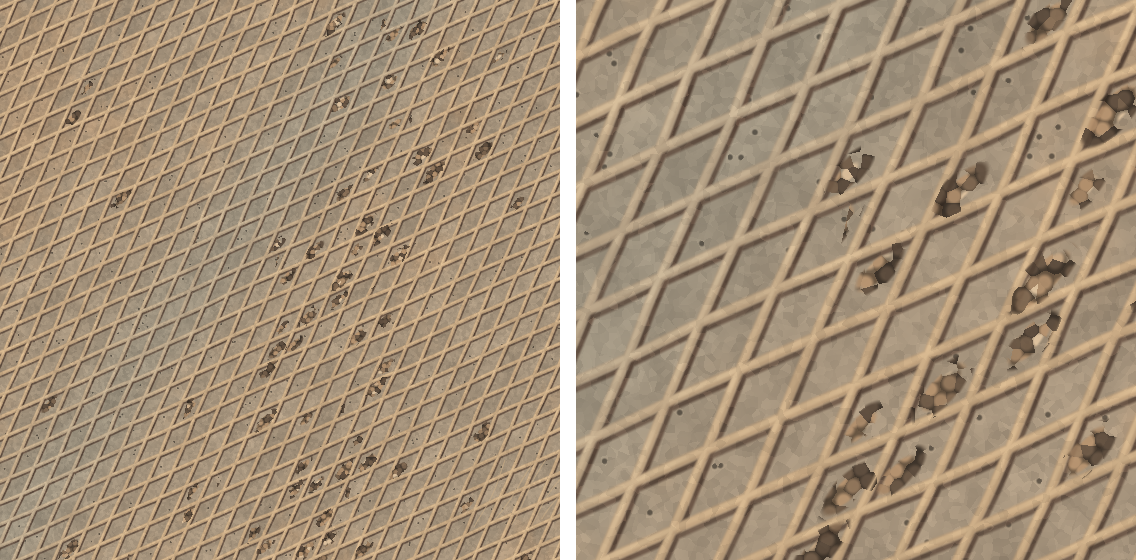
Left: the whole. Right: its middle third, enlarged.
This texture is drawn by a three.js fragment shader. Its source:

```glsl
// Weathered tan metal plate with a raised, slanted diamond lattice, stains and rubble.
varying vec2 vUv;

const float SHALLOW_COUNT = 26.0;   // ridges crossing the left edge
const float STEEP_COUNT = 28.0;     // ridges crossing the bottom edge
const float SHALLOW_SLOPE = 0.44;   // rise per run
const float STEEP_LEAN = 0.435;     // run per rise
const float RIDGE_HALF = 0.083;     // in lattice spacings
const float SHADOW_WIDTH = 0.095;
const float SOFT = 0.035;
const float GRAIN_SCALE = 210.0;
const float RUBBLE_SCALE = 125.0;

const vec3 PLATE = vec3(0.645, 0.575, 0.485);
const vec3 PLATE_COOL = vec3(0.60, 0.565, 0.495);
const vec3 RUST = vec3(0.69, 0.55, 0.41);
const vec3 RIDGE = vec3(0.74, 0.62, 0.48);
const vec3 RIDGE_LIT = vec3(0.85, 0.73, 0.57);
const vec3 SHADOW = vec3(0.34, 0.265, 0.215);
const vec3 CHIP_DARK = vec3(0.30, 0.24, 0.19);
const vec3 CHIP_PALE = vec3(0.86, 0.75, 0.61);

float hash(vec2 p) {
  vec3 q = fract(vec3(p.xyx) * 0.1031);
  q += dot(q, q.yzx + 33.33);
  return fract((q.x + q.y) * q.z);
}

// Nearest feature point: x = distance, y = random value of that point
vec2 cellular(vec2 p) {
  vec2 base = floor(p);
  vec2 best = vec2(8.0, 0.0);
  for (int j = -1; j <= 1; j++) {
    for (int i = -1; i <= 1; i++) {
      vec2 id = base + vec2(float(i), float(j));
      vec2 point = id + vec2(hash(id + 3.7), hash(id + 91.3));
      float d = distance(p, point);
      if (d < best.x) best = vec2(d, hash(id + 47.1));
    }
  }
  return best;
}

// Layered, rotated sines, roughly -1 to 1
float stain(vec2 p) {
  float sum = 0.0;
  float amp = 0.5;
  for (int i = 0; i < 5; i++) {
    p = mat2(0.8, 0.6, -0.6, 0.8) * p * 1.7 + 1.3;
    sum += amp * sin(p.x + 1.4 * sin(p.y)) * cos(0.8 * p.y);
    amp *= 0.7;
  }
  return sum;
}

float band(float d, float halfWidth) {
  return 1.0 - smoothstep(halfWidth - SOFT, halfWidth + SOFT, abs(d));
}

float segment(vec2 p, vec2 a, vec2 b) {
  vec2 ab = b - a;
  return length(p - a - ab * clamp(dot(p - a, ab) / dot(ab, ab), 0.0, 1.0));
}

void main() {
  vec2 p = vUv;
  float broad = stain(p * 3.0);
  float mottled = stain(p * 24.0 + 7.0);
  vec2 grain = cellular(p * GRAIN_SCALE);
  vec2 blotch = cellular(p * 95.0 + 31.0);

  // Skewed lattice: x counts steep ridges, y counts shallow ones
  vec2 warped = p + 0.0009 * sin(p.yx * vec2(31.0, 27.0) + 4.0 * broad);
  vec2 lattice = vec2((warped.x - STEEP_LEAN * warped.y) * STEEP_COUNT,
                      (warped.y - SHALLOW_SLOPE * warped.x) * SHALLOW_COUNT) + 0.35;
  vec2 cell = floor(lattice);
  vec2 local = lattice - cell;
  vec2 d = fract(lattice + 0.5) - 0.5;

  // Plate colour: cool diagonal stain, warm patches, small variation per diamond
  float streak = dot(p - vec2(0.13, 0.20), vec2(0.8, -0.6)) + 0.025 * broad;
  float cool = exp(-streak * streak / 0.007);
  float rust = smoothstep(0.0, 0.8, broad + 0.3 * mottled) * (1.0 - cool);
  vec3 color = mix(mix(PLATE, PLATE_COOL, 0.8 * cool), RUST, 0.5 * rust);
  color *= 1.0 + 0.09 * (hash(cell) - 0.5) + 0.05 * mottled;
  color *= 1.0 + 0.10 * (grain.y - 0.5) + 0.07 * (blotch.y - 0.5);
  color *= 1.0 - 0.45 * step(0.985, grain.y) * (1.0 - smoothstep(0.2, 0.5, grain.x));

  // Shadows fall to the lower right of each ridge
  float offset = RIDGE_HALF + 0.5 * SHADOW_WIDTH;
  float steepShade = band(d.x - offset, 0.5 * SHADOW_WIDTH);
  float shallowShade = band(d.y + offset, 0.5 * SHADOW_WIDTH);
  float shade = max(steepShade, 0.9 * shallowShade) * (0.88 + 0.15 * mottled);
  color = mix(color, SHADOW * (0.9 + 0.3 * grain.y), clamp(shade, 0.0, 1.0));

  // Ridges with a worn, lit crest
  float ridge = max(band(d.x, RIDGE_HALF), band(d.y, RIDGE_HALF));
  float crest = max(band(d.x + 0.02, 0.045), band(d.y - 0.02, 0.045));
  float wear = clamp(0.65 + 0.35 * mottled + 0.35 * (blotch.y - 0.5), 0.0, 1.0);
  vec3 metal = mix(RIDGE, RIDGE_LIT, crest * wear);
  metal = mix(metal, metal * vec3(0.94, 0.99, 1.06), cool);
  metal *= 1.0 + 0.09 * (grain.y - 0.5) + 0.04 * broad;
  color = mix(color, metal, ridge);

  // Rubble gathers in some diamonds, mostly right of centre
  float lane = (p.x - 0.50 - 0.22 * p.y) / 0.14;
  float chance = 0.025 + 0.27 * exp(-lane * lane);
  float present = step(hash(cell + 17.0), chance);
  vec2 heap = 0.30 + 0.40 * vec2(hash(cell + 5.0), hash(cell + 29.0));
  float heapSize = 0.20 + 0.16 * hash(cell + 63.0);
  vec2 chip = cellular(p * RUBBLE_SCALE + 11.0);
  float heapMask = 1.0 - smoothstep(-0.04, 0.04, distance(local, heap) + 0.22 * (chip.y - 0.5) - heapSize);
  vec3 chipColor = mix(CHIP_DARK, RUST, smoothstep(0.1, 0.6, chip.y));
  chipColor = mix(chipColor, CHIP_PALE, smoothstep(0.78, 0.9, chip.y));
  chipColor *= 1.05 - 0.5 * smoothstep(0.35, 0.75, chip.x);
  color = mix(color, chipColor, 0.85 * present * heapMask);

  // Dry stalks in the lower right corner
  for (int i = 0; i < 5; i++) {
    float k = float(i);
    vec2 root = vec2(0.85 + 0.03 * k, 0.01 + 0.06 * hash(vec2(k, 2.0)));
    vec2 tip = root + vec2(0.05 + 0.03 * hash(vec2(k, 8.0)), 0.11);
    float stalk = segment(p + 0.004 * sin(p.yx * 40.0 + k), root, tip);
    color = mix(color, RIDGE_LIT * 0.92, 0.6 * (1.0 - smoothstep(0.0004, 0.0018, stalk)));
  }

  gl_FragColor = vec4(clamp(color, 0.0, 1.0), 1.0);
}
```
